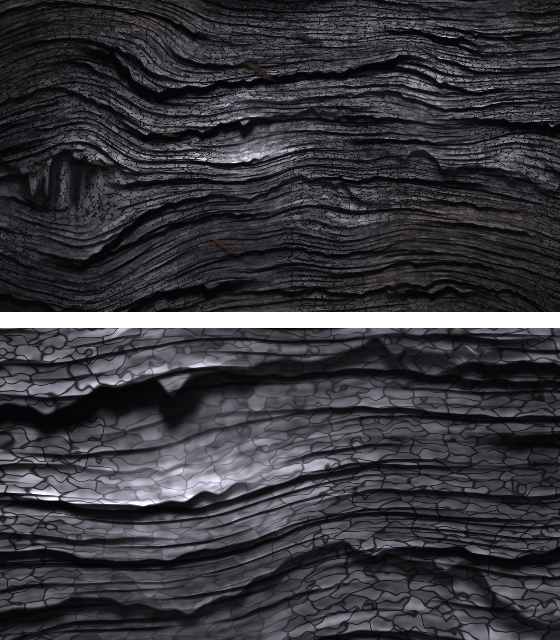
Top, the full canvas; bottom, a detail of the centre.
A WebGL 2 fragment shader for this texture:

```glsl
#version 300 es
precision highp float;
// Charred, weathered wood: long dark crevices flow around swollen knots.
// A bent grain space carries four sizes of overhanging ledge, cellular
// cross-checks and fine fibres; a few brown splinters lie on top.
uniform vec2 u_resolution;
out vec4 fragColor;

const int KNOTS = 6;
const int LEDGE_SIZES = 4;
const int SPLINTERS = 9;

float hash(vec2 p) {
    return fract(sin(dot(p, vec2(127.1, 311.7))) * 43758.5);
}

vec2 hash2(vec2 p) {
    return vec2(hash(p), hash(p + 57.3));
}

float noise(vec2 p) {
    vec2 i = floor(p), f = fract(p);
    f = f * f * (3.0 - 2.0 * f);
    return mix(mix(hash(i), hash(i + vec2(1, 0)), f.x),
               mix(hash(i + vec2(0, 1)), hash(i + vec2(1, 1)), f.x), f.y);
}

// Cellular noise: x = gap between the two nearest seeds, y = cell value
vec2 cells(vec2 p) {
    vec2 base = floor(p);
    float near = 9.0, next = 9.0, value = 0.0;
    for (int j = -1; j <= 1; j++)
    for (int i = -1; i <= 1; i++) {
        vec2 id = base + vec2(i, j);
        float d = length(id + 0.1 + 0.8 * hash2(id) - p);
        if (d < near) { next = near; near = d; value = hash(id + 9.1); }
        else next = min(next, d);
    }
    return vec2(next - near, value);
}

// Bends the plane so that y runs across the grain; z = closeness to a knot
vec3 grainSpace(vec2 p) {
    float across = p.y + 0.035 * sin(3.1 * p.x + 2.5 * p.y + 0.8)
                 + 0.018 * sin(7.3 * p.x - 4.0 * p.y)
                 + 0.17 * (noise(p * vec2(1.7, 2.0) + 3.7) - 0.5)
                 + 0.04 * (noise(p * vec2(6.0, 4.5) + 8.2) - 0.5);
    float knot = 0.0;
    for (int k = 0; k < KNOTS; k++) {
        float n = float(k);
        vec2 centre = vec2(0.2 + 0.29 * n, 0.15 + 0.7 * fract(n * 0.618 + 0.37));
        vec2 d = (p - centre) / vec2(0.14, 0.12);
        float swell = exp(-dot(d, d));
        across -= 0.42 * (p.y - centre.y) * swell;
        knot += swell;
    }
    float along = p.x + 0.08 * (noise(p * 3.0 + 21.0) - 0.5);
    return vec3(along, across, knot);
}

// Overhanging ledges: x = crevice, y = soft shade below, z = lit lip above
vec3 ledge(vec2 g, float freq, float seed, float pixel) {
    float s = g.y * freq + 1.2 * noise(g * vec2(2.5, freq * 0.3) + seed)
            + 0.28 * noise(g * vec2(15.0, freq * 0.5) + seed)
            + 0.13 * noise(g * vec2(52.0, freq * 1.5) + seed);
    float row = floor(s + 0.5), d = s - row;
    float run = noise(vec2(g.x * (1.8 + 0.14 * freq) + row * 17.3, seed));
    float open = smoothstep(0.3, 0.75, run);
    float width = 0.03 + 0.19 * open, aa = 0.03 + freq * pixel;
    float crevice = smoothstep(-width - aa, -0.6 * width, d)
                  * (1.0 - smoothstep(-0.5 * aa, 0.7 * aa, d));
    float fall = exp(-7.0 * abs(d)) * open;
    float above = smoothstep(-0.5 * aa, 0.7 * aa, d);
    return vec3(crevice * open, fall * (1.0 - above), fall * above);
}

// Tapered sliver: x = coverage, y = position along it from -1 to 1
vec2 splinter(vec2 p, vec2 centre, float angle, vec2 size, float pixel) {
    vec2 d = p - centre;
    float c = cos(angle), s = sin(angle);
    d = vec2(c * d.x + s * d.y, c * d.y - s * d.x);
    float t = d.x / size.x;
    d.y += 0.004 * sin(3.0 * t) + 0.004 * (noise(p * 70.0) - 0.5);
    float halfWidth = size.y * (1.0 - t * t) * (0.65 - 0.35 * t);
    float body = smoothstep(-pixel, pixel, halfWidth - abs(d.y));
    return vec2(body * step(abs(t), 1.0), t);
}

void main() {
    float pixel = 1.0 / u_resolution.y;
    vec2 p = gl_FragCoord.xy * pixel;
    vec2 uv = gl_FragCoord.xy / u_resolution;
    vec3 grain = grainSpace(p);
    vec2 g = grain.xy;

    // Broad light, fading towards the borders and the lower left
    vec2 off = (uv - vec2(0.58, 0.58)) / vec2(0.76, 0.72);
    float light = mix(0.2, 1.1, exp(-1.4 * dot(off, off)));
    light *= 0.5 + noise(p * vec2(2.6, 3.8) + 14.0);
    light *= 1.0 + 0.3 * min(grain.z, 1.0);

    // Rolling relief lit from above, then fibres and grit
    vec2 swell = vec2(2.6, 9.0);
    float slope = noise(g * swell) - noise((g + vec2(0.0, 0.03)) * swell);
    float fibre = noise(g * vec2(18.0, 150.0)) * 0.5 + noise(g * vec2(70.0, 230.0)) * 0.3
                + noise(p * 140.0) * 0.2;
    float tone = 0.285 * light * (1.0 + 1.2 * slope) * (0.4 + 1.15 * fibre);

    // Cross-checks between small charred blocks
    vec2 wobble = vec2(noise(p * 95.0), noise(p * 95.0 + 5.0)) * 0.75;
    vec2 block = cells(g * vec2(32.0, 88.0) + wobble);
    float check = 1.0 - smoothstep(0.0, 0.2, block.x);
    float checked = 0.25 + 0.5 * smoothstep(0.25, 0.65, noise(p * 5.0 + 31.0));
    tone *= (1.0 - check * checked) * (0.8 + 0.4 * block.y);

    // Ledges from broad folds to hairline splits
    float freq = 6.5;
    for (int k = 0; k < LEDGE_SIZES; k++) {
        float n = float(k);
        vec3 edge = ledge(g, freq, 4.7 + 11.3 * n, pixel);
        tone *= 1.0 + (0.45 - 0.06 * n) * edge.z;
        tone *= (1.0 - (0.97 - 0.08 * n) * edge.x) * (1.0 - 0.65 * edge.y);
        freq *= 2.1;
    }
    float warmth = smoothstep(0.45, 0.8, noise(p * vec2(2.2, 4.0) + 40.0));
    vec3 tint = mix(vec3(0.99, 0.97, 1.05), vec3(1.06, 0.98, 0.97), warmth);
    vec3 colour = vec3(0.018, 0.018, 0.024) + tint * max(tone, 0.0);

    // Scattered splinters with a shadow below each
    for (int k = 0; k < SPLINTERS; k++) {
        vec2 r = hash2(vec2(float(k), 2.6)), q = hash2(vec2(float(k), 8.4));
        vec2 centre = vec2(1.7 * (float(k) + r.x) / float(SPLINTERS), 0.12 + 0.8 * r.y);
        vec2 size = vec2(0.025 + 0.04 * q.x, 0.005 + 0.006 * q.y);
        float angle = -0.7 * q.x * q.x + 0.3 * (q.y - 0.5);
        vec2 shade = splinter(p + vec2(-0.004, 0.009), centre, angle, size, 4.0 * pixel);
        vec2 sliver = splinter(p, centre, angle, size, pixel);
        vec3 wood = mix(vec3(0.2, 0.18, 0.18), vec3(0.36, 0.25, 0.19), r.x);
        wood *= (0.35 + 0.9 * fibre) * (0.85 - 0.3 * sliver.y);
        colour = mix(colour * (1.0 - 0.75 * shade.x), wood, 0.9 * sliver.x);
    }
    fragColor = vec4(colour, 1.0);
}
```
